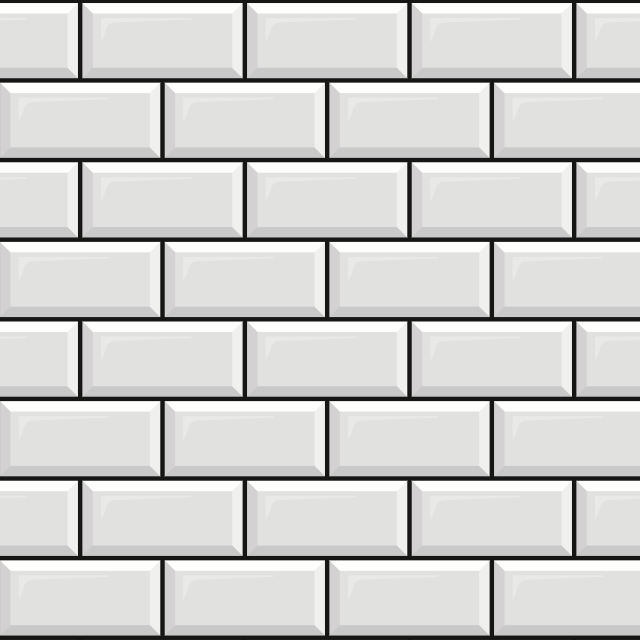
This pattern is drawn by a Shadertoy shader. Its source:

```glsl
const vec2 TILE_PITCH = vec2(0.2573, 0.1244);
const vec2 WALL_ORIGIN = vec2(-0.0034, 0.0035);
const float JOINT_WIDTH = 0.0069;
const float BEVEL_WIDTH = 0.0163;

const vec3 GROUT = vec3(0.085, 0.085, 0.083);
const vec3 FACE = vec3(0.882, 0.882, 0.875);
const vec3 GLOSS = vec3(0.914, 0.914, 0.910);
const vec3 BEVEL_TOP = vec3(0.996, 0.996, 0.992);
const vec3 BEVEL_BOTTOM = vec3(0.788, 0.788, 0.788);
const vec3 BEVEL_LEFT = vec3(0.828, 0.820, 0.824);
const vec3 BEVEL_RIGHT = vec3(0.943, 0.941, 0.937);

// Antialiased coverage of the region where dist is negative
float coverage(float dist, float pixel) {
    return clamp(0.5 - dist / pixel, 0.0, 1.0);
}

float smoothMin(float a, float b, float radius) {
    float h = max(radius - abs(a - b), 0.0) / radius;
    return min(a, b) - 0.25 * h * h * radius;
}

// Position relative to tile centre, with alternate rows shifted by half a tile
vec2 runningBond(vec2 p, vec2 pitch) {
    vec2 cell = p / pitch;
    cell.x += 0.5 * mod(floor(cell.y), 2.0);
    return (fract(cell) - 0.5) * pitch;
}

// Tapered corner reflection; q runs right and down from its corner
float glossDistance(vec2 q, vec2 armLength) {
    vec2 t = q / armLength;
    float across = q.y - mix(0.0078, 0.0024, t.x);
    float down = q.x - 0.0105 * (1.0 - t.y * t.y);
    float arms = smoothMin(across, down, 0.012);
    vec2 outside = max(-q, q - armLength);
    return max(arms, max(outside.x, outside.y));
}

// Four mitred slopes, each with its own shade
vec3 bevelColor(vec2 p, vec2 edge, float pixel) {
    vec3 sides = p.x < 0.0 ? BEVEL_LEFT : BEVEL_RIGHT;
    vec3 ends = p.y < 0.0 ? BEVEL_BOTTOM : BEVEL_TOP;
    return mix(ends, sides, coverage(edge.x - edge.y, pixel * 1.414));
}

vec3 tileColor(vec2 p, vec2 halfSize, float pixel) {
    vec2 edge = halfSize - abs(p);
    float inset = min(edge.x, edge.y);

    // Flat face with its reflection
    vec2 fromTopLeft = vec2(p.x + halfSize.x, halfSize.y - p.y);
    float gloss = glossDistance(fromTopLeft - vec2(0.029, 0.0234), vec2(0.141, 0.038));
    vec3 color = mix(FACE, GLOSS, coverage(gloss, pixel));

    // Raised border and surrounding joint
    color = mix(color, bevelColor(p, edge, pixel), coverage(inset - BEVEL_WIDTH, pixel));
    return mix(color, GROUT, coverage(inset, pixel));
}

void mainImage(out vec4 fragColor, in vec2 fragCoord) {
    float pixel = 1.0 / iResolution.y;
    vec2 p = runningBond(fragCoord * pixel - WALL_ORIGIN, TILE_PITCH);
    vec2 halfSize = 0.5 * (TILE_PITCH - JOINT_WIDTH);
    fragColor = vec4(tileColor(p, halfSize, pixel), 1.0);
}
```
